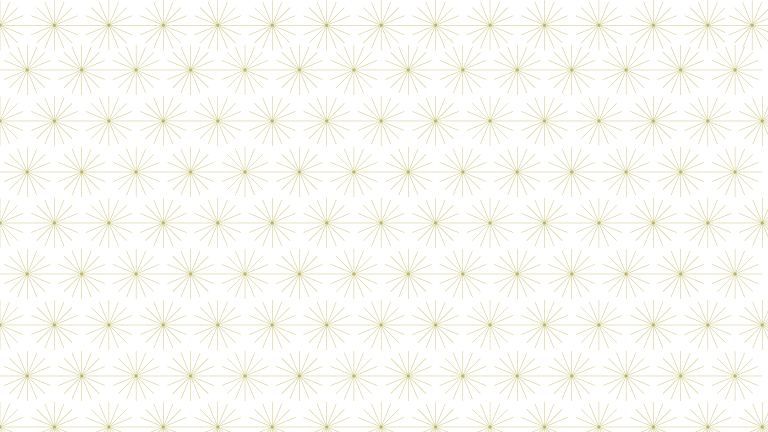
This pattern is drawn by a Shadertoy shader. Its source:

```glsl
// Rows of fine olive starbursts on white, staggered by half a pitch and
// strung on horizontal lines. Each star folds the angle into equal sectors;
// the top row sits slightly low and the sheet has a seam at its right edge.

#define PITCH 0.12604      // spacing across, in canvas heights
#define ROW_STEP 0.11806   // spacing between rows
#define BASE_Y 0.0116      // height of the lowest row
#define TOP_ROW 8.0        // index of the displaced top row
#define TOP_Y 0.9415       // height of the top row
#define RAYS 16.0
#define RADIUS 0.058       // ray length
#define LINE_WIDTH 0.00098
#define DOT_RADIUS 0.0035
#define SEAM_X 1.764       // where the half-shifted rows end
#define TOP_SEAM_X 1.678   // where the top row is patched
#define TOP_SHIFT 0.0235   // leftward slip of the patch

const float TAU = 6.2831853;
const vec3 PAPER = vec3(1.0);
const vec3 INK = vec3(0.76, 0.74, 0.40);
const vec3 DOT_INK = vec3(0.69, 0.68, 0.32);

// Share of a pixel covered by a thin line at distance d
float lineCoverage(float d, float pixel) {
    return clamp(0.5 * (LINE_WIDTH + pixel) - d, 0.0, min(LINE_WIDTH, pixel)) / pixel;
}

// Share of a pixel inside an edge at signed distance d
float insideEdge(float d, float pixel) {
    return clamp(0.5 - d / pixel, 0.0, 1.0);
}

// One starburst: x is ray coverage, y is centre dot coverage
vec2 starburst(vec2 q, float pixel) {
    float r = length(q);
    float sector = TAU / RAYS;
    float angle = r > 0.0 ? atan(q.y, q.x) : 0.0;
    float folded = mod(angle + 0.5 * sector, sector) - 0.5 * sector;
    float rays = lineCoverage(abs(r * sin(folded)), pixel)
               * insideEdge(r * cos(folded) - RADIUS, pixel);
    return vec2(rays, insideEdge(r - DOT_RADIUS, pixel));
}

// A row of starbursts on its connecting line
vec2 starRow(vec2 p, float row, float pixel) {
    bool isTop = row >= TOP_ROW;
    float stagger = 0.5 * mod(row, 2.0);
    float slip = isTop && p.x > TOP_SEAM_X ? TOP_SHIFT : 0.0;
    float x = (p.x + slip) / PITCH - stagger;
    float y = p.y - (isTop ? TOP_Y : BASE_Y + row * ROW_STEP);
    vec2 q = vec2((fract(x + 0.5) - 0.5) * PITCH, y);

    vec2 ink = starburst(q, pixel);
    ink.x = max(ink.x, lineCoverage(abs(y), pixel));
    float sheet = stagger > 0.0 ? insideEdge(p.x - SEAM_X, pixel) : 1.0;
    return ink * sheet;
}

void mainImage(out vec4 fragColor, in vec2 fragCoord) {
    float pixel = 1.0 / iResolution.y;
    vec2 p = fragCoord * pixel;

    // Regular rows, then the top row that overlaps the one below
    float row = min(floor((p.y - BASE_Y) / ROW_STEP + 0.5), TOP_ROW - 1.0);
    vec2 ink = max(starRow(p, row, pixel), starRow(p, TOP_ROW, pixel));

    vec3 color = mix(PAPER, INK, ink.x);
    color = mix(color, DOT_INK, 0.85 * ink.y);
    fragColor = vec4(color, 1.0);
}
```
